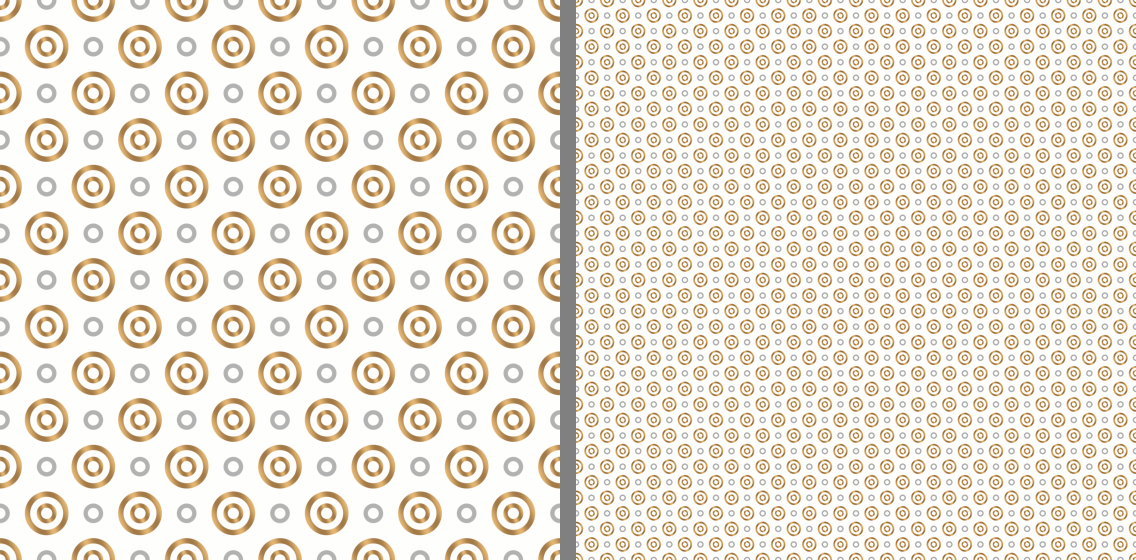
Left, the tile; right, the same tile 3 across and 3 down.
Give the GLSL for this pattern, as a Shadertoy shader.

```glsl
// Checkerboard lattice of brushed-gold double rings and small grey rings on white.
// Each cell holds one centred motif; cell parity selects which. An even whole
// number of cells across and down lets the pattern tile without a seam.

const float CELLS = 12.0;                        // cells per side, must be even
const vec2 GOLD_OUTER = vec2(0.354, 0.468);      // inner and outer radius, in cells
const vec2 GOLD_INNER = vec2(0.120, 0.214);
const vec2 GREY_RING = vec2(0.117, 0.210);
const vec2 SHEEN_AXIS = vec2(0.93, 0.37);        // direction across the metal bands
const float SHEEN_BANDS = 1.0;                   // bright bands per ring radius
const float SHEEN_SHARPNESS = 1.4;               // above 1 narrows the highlights

const vec3 PAPER = vec3(0.995, 0.995, 0.99);
const vec3 GREY = vec3(0.70);
const vec3 GOLD_DARK = vec3(0.64, 0.48, 0.28);
const vec3 GOLD_LIGHT = vec3(0.89, 0.71, 0.45);
const float TAU = 6.2831853;

// Smooth coverage of a ring given its inner and outer radius
float ringMask(vec2 p, vec2 radii, float pixel) {
    float middle = 0.5 * (radii.x + radii.y);
    float halfWidth = 0.5 * (radii.y - radii.x);
    float dist = abs(length(p) - middle) - halfWidth;
    return 1.0 - smoothstep(-0.75 * pixel, 0.75 * pixel, dist);
}

// Slanted metal gradient, scaled to the ring it fills
vec3 goldSheen(vec2 p, float radius) {
    float along = dot(p, SHEEN_AXIS) / radius;
    float light = 0.5 + 0.5 * cos(TAU * SHEEN_BANDS * along);
    return mix(GOLD_DARK, GOLD_LIGHT, pow(light, SHEEN_SHARPNESS));
}

void mainImage(out vec4 fragColor, in vec2 fragCoord) {
    // Cells are centred on lattice points, with a gold motif at the origin
    vec2 grid = fragCoord / iResolution.xy * CELLS;
    vec2 cell = floor(grid + 0.5);
    vec2 p = grid - cell;
    float pixel = CELLS / min(iResolution.x, iResolution.y);
    bool isGold = mod(cell.x + cell.y, 2.0) < 0.5;

    vec3 color = PAPER;
    if (isGold) {
        color = mix(color, goldSheen(p, GOLD_OUTER.y), ringMask(p, GOLD_OUTER, pixel));
        color = mix(color, goldSheen(p, GOLD_INNER.y), ringMask(p, GOLD_INNER, pixel));
    } else {
        color = mix(color, GREY, ringMask(p, GREY_RING, pixel));
    }
    fragColor = vec4(color, 1.0);
}
```
